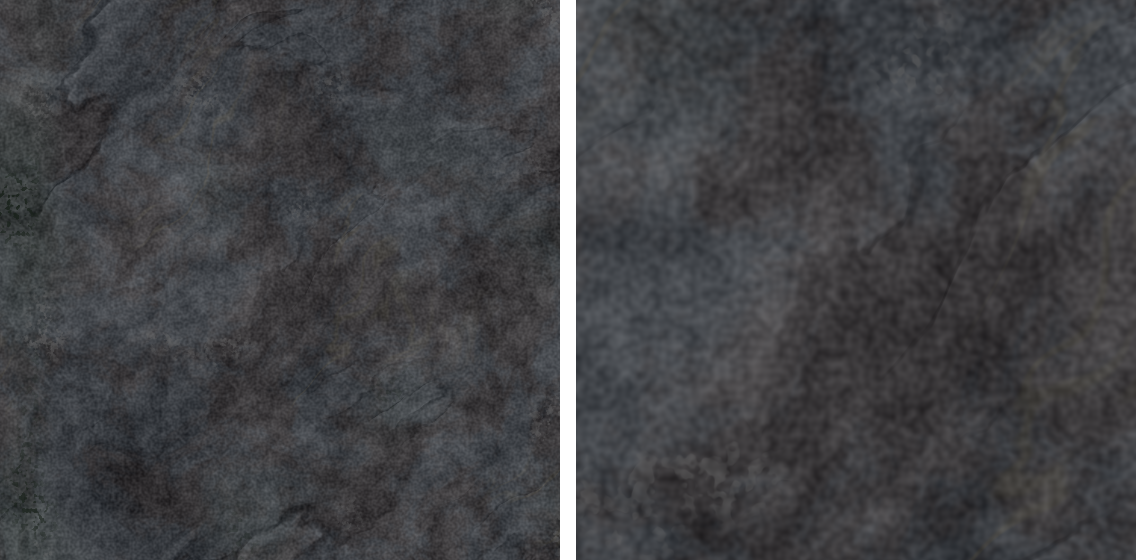
Left: the whole. Right: its middle third, enlarged.
Give the GLSL for this texture, as a Shadertoy shader.

```glsl
// Dark weathered slate: cloudy mottling, slanted cracks, pale lichen and moss specks.

const vec3 BASE_GREY = vec3(0.247, 0.249, 0.258);
const vec3 COOL_TINT = vec3(-0.010, 0.002, 0.013);
const vec3 WARM_TINT = vec3(0.009, -0.002, -0.004);
const vec3 GREEN_TINT = vec3(-0.016, 0.007, -0.004);
const vec3 LICHEN_GREY = vec3(0.40, 0.40, 0.40);
const vec3 MOSS_DARK = vec3(0.09, 0.125, 0.095);
const vec3 OCHRE_VEIN = vec3(0.30, 0.29, 0.265);

const float CRACK_ANGLE = 0.72;
const float CLOUD_SCALE = 4.0;
const float CLOUD_AMOUNT = 0.078;
const float CRUST_SCALE = 7.0;
const float CRUST_AMOUNT = 0.034;
const float MOTTLE_SCALE = 24.0;
const float MOTTLE_AMOUNT = 0.062;
const float STREAK_AMOUNT = 0.042;
const float GRAIN_SCALE = 190.0;
const float GRAIN_AMOUNT = 0.075;
const float CRACK_DEPTH = 0.085;
const float RELIEF = 0.05;

// Unit gradient for a lattice point, from an integer hash
vec2 gradientAt(ivec2 cell) {
    uvec2 h = uvec2(cell + 4096) * 1664525u + 1013904223u;
    h.x += h.y * 1664525u;
    h.y += h.x * 1664525u;
    h ^= h >> 16u;
    h.x += h.y * 1664525u;
    h ^= h >> 15u;
    float angle = float(h.x & 65535u) / 65536.0 * 6.28319;
    return vec2(cos(angle), sin(angle));
}

float gradientNoise(vec2 p) {
    ivec2 cell = ivec2(floor(p));
    vec2 f = fract(p);
    vec2 u = f * f * f * (f * (f * 6.0 - 15.0) + 10.0);
    float a = dot(gradientAt(cell), f);
    float b = dot(gradientAt(cell + ivec2(1, 0)), f - vec2(1, 0));
    float c = dot(gradientAt(cell + ivec2(0, 1)), f - vec2(0, 1));
    float d = dot(gradientAt(cell + ivec2(1, 1)), f - vec2(1, 1));
    return mix(mix(a, b, u.x), mix(c, d, u.x), u.y);
}

float fbm(vec2 p, int octaves, float gain) {
    float sum = 0.0, amplitude = 1.0;
    for (int i = 0; i < octaves; i++) {
        sum += amplitude * gradientNoise(p);
        p = mat2(1.6, 1.2, -1.2, 1.6) * p + 17.3;
        amplitude *= gain;
    }
    return sum;
}

// Broken fault lines: x = dark line, y = signed relief, z = presence
vec3 cracks(vec2 p, vec2 stretch, float seed) {
    float field = gradientNoise(p * stretch + seed)
                + 0.20 * fbm(p * stretch * vec2(3.0, 2.0) + seed, 4, 0.55);
    float presence = smoothstep(0.02, 0.32, gradientNoise(p * stretch * vec2(0.9, 0.45) + seed + 31.7));
    float line = 1.0 - smoothstep(0.005, 0.045, abs(field));
    float relief = sign(field) * smoothstep(0.0, 0.03, abs(field)) * exp(-abs(field) * 10.0);
    return vec3(line, relief, 1.0) * presence;
}

void mainImage(out vec4 fragColor, in vec2 fragCoord) {
    vec2 p = fragCoord / iResolution.y;
    vec2 warp = vec2(fbm(p * 3.0 + 5.1, 3, 0.5), fbm(p * 3.0 + 42.7, 3, 0.5));
    vec2 bent = p + 0.09 * warp;
    float ca = cos(CRACK_ANGLE), sa = sin(CRACK_ANGLE);
    vec2 slanted = vec2(ca * bent.x + sa * bent.y, ca * bent.y - sa * bent.x);

    // Broad clouds, crumbly crust patches, mottling and directional streaks
    float cloud = fbm(bent * CLOUD_SCALE + 8.4, 4, 0.5);
    float crustField = fbm(bent * CRUST_SCALE + 63.2, 6, 0.68);
    float crust = smoothstep(-0.22, 0.25, crustField) - 0.5;
    float mottle = fbm(p * MOTTLE_SCALE + 3.9, 4, 0.7);
    float streak = fbm(slanted * vec2(7.0, 26.0) + 71.0, 4, 0.6);
    float grain = gradientNoise(p * GRAIN_SCALE) + 0.5 * gradientNoise(p * GRAIN_SCALE * 0.53 + 9.0);
    float tone = CLOUD_AMOUNT * cloud + CRUST_AMOUNT * crust + MOTTLE_AMOUNT * mottle
               + STREAK_AMOUNT * streak + GRAIN_AMOUNT * grain;

    // Mineral tints
    float green = smoothstep(0.0, 0.4, gradientNoise(bent * vec2(3.4, 2.4) + 19.5));
    vec3 tint = mix(WARM_TINT, COOL_TINT, smoothstep(-0.35, 0.35, crustField + 0.5 * warp.x));
    tint = mix(tint, GREEN_TINT, 0.75 * green);
    vec3 color = BASE_GREY + tint + tone;

    // Large faults and finer fissures
    vec3 fault = cracks(slanted, vec2(1.9, 5.5), 12.6);
    vec3 fissure = cracks(slanted, vec2(4.5, 13.0), 47.8);
    color += RELIEF * (fault.y + 0.6 * fissure.y);
    color -= CRACK_DEPTH * (fault.x + 0.65 * fissure.x) * (0.75 + 0.8 * mottle);

    // Thin ochre veins along the slant
    float veinField = fbm(slanted * vec2(3.5, 13.0) + 88.0, 4, 0.5);
    float veinMask = smoothstep(0.12, 0.42, gradientNoise(slanted * vec2(3.0, 5.0) + 53.0));
    float vein = (1.0 - smoothstep(0.01, 0.09, abs(veinField))) * veinMask;
    color = mix(color, OCHRE_VEIN + tone, 0.6 * vein);

    // Pale lichen flecks in a few clusters
    float lichenMask = smoothstep(0.28, 0.55, gradientNoise(p * 6.5 + 27.0) + 0.12 * mottle);
    float lichen = lichenMask * smoothstep(0.0, 0.3, fbm(p * 58.0 + 14.0, 3, 0.7));
    color = mix(color, LICHEN_GREY, 0.5 * lichen);

    // Dark moss specks gathered in upright patches
    float mossMask = smoothstep(0.12, 0.42, gradientNoise(p * vec2(8.0, 4.0) + 35.0)) * green;
    float moss = mossMask * smoothstep(0.12, 0.32, fbm(p * 85.0 + 6.0, 2, 0.6));
    color = mix(color, MOSS_DARK, 0.8 * moss);

    fragColor = vec4(clamp(color, 0.0, 1.0), 1.0);
}
```
